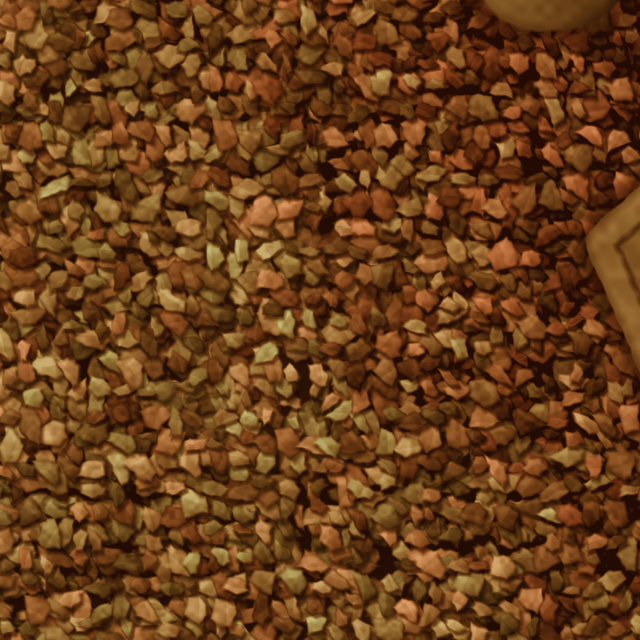
A WebGL 1 fragment shader for this texture:

```glsl
precision highp float;
// Coarse brown gravel: layers of jittered, angular grains dropped on dark soil.
// Each grain is a stretched random polygon with lit facets and a soft shadow;
// tone runs through a brown ramp. Two larger stones lie at the right and the top.
uniform vec2 u_resolution;

float hash(vec2 p) {
  return fract(sin(dot(p, vec2(127.1, 311.7))) * 43758.5453);
}

float noise(vec2 p) {
  vec2 i = floor(p), f = fract(p);
  f = f * f * (3.0 - 2.0 * f);
  return mix(mix(hash(i), hash(i + vec2(1.0, 0.0)), f.x),
             mix(hash(i + vec2(0.0, 1.0)), hash(i + vec2(1.0, 1.0)), f.x), f.y);
}

vec2 rotate(vec2 p, float a) {
  float c = cos(a), s = sin(a);
  return vec2(c * p.x + s * p.y, c * p.y - s * p.x);
}

// Irregular hexagon of radius about one
float polygon(vec2 p, vec2 id) {
  float d = -1.0;
  for (int k = 0; k < 6; k++) {
    float n = float(k);
    float a = n * 1.047 + 0.9 * (hash(id + n * 1.7) - 0.5);
    d = max(d, dot(p, vec2(cos(a), sin(a))) - 0.68 - 0.4 * hash(id + n * 2.3 + 40.0));
  }
  return d;
}

// Brown ramp, tone from 0 (gaps) to 5 (bright faces)
vec3 ramp(float t) {
  vec3 c = mix(vec3(0.13, 0.045, 0.015), vec3(0.27, 0.14, 0.04), clamp(t, 0.0, 1.0));
  c = mix(c, vec3(0.40, 0.23, 0.08), clamp(t - 1.0, 0.0, 1.0));
  c = mix(c, vec3(0.52, 0.34, 0.15), clamp(t - 2.0, 0.0, 1.0));
  c = mix(c, vec3(0.64, 0.47, 0.25), clamp(t - 3.0, 0.0, 1.0));
  return mix(c, vec3(0.76, 0.62, 0.41), clamp(t - 4.0, 0.0, 1.3));
}

// Adds one layer of grains to the surface, held as (tone, redness)
vec2 grainLayer(vec2 surface, vec2 uv, float layer, float soft) {
  float scale = 21.0 + 1.5 * layer;
  vec2 g = uv * scale + layer * vec2(7.31, 3.77);
  vec2 cell = floor(g);
  vec2 ripple = vec2(noise(uv * 95.0), noise(uv * 95.0 + 31.0)) - 0.5;
  float grit = noise(uv * 130.0) * 0.6 + noise(uv * 60.0 + 9.0) * 0.4 - 0.5;
  for (int j = -1; j <= 1; j++) {
    for (int i = -1; i <= 1; i++) {
      vec2 id = cell + vec2(float(i), float(j));
      vec2 seed = id + layer * 57.0;
      vec2 jitter = vec2(hash(seed + 0.3), hash(seed + 5.1)) - 0.5;
      vec2 p = g - id - 0.5 - jitter * 0.7;
      if (dot(p, p) > 1.2 || hash(seed + 8.7) > 0.87) continue;

      float size = 0.36 + 0.3 * pow(hash(seed + 2.9), 1.5);
      vec2 radii = size * vec2(1.15, 0.6 + 0.35 * hash(seed + 6.4));
      float turn = -0.6 + 2.5 * (hash(seed + 3.3) - 0.5);
      vec2 q = rotate(p + ripple * 0.13, turn) / radii;
      float d = polygon(q, seed);
      float edge = soft * scale / radii.y;

      // Shadow falls to the lower right
      vec2 shadowPos = rotate(p - vec2(0.09, -0.14), turn) / radii;
      float shadow = 1.0 - smoothstep(-0.2, 0.3, polygon(shadowPos, seed));
      surface.x = mix(surface.x, -0.1, 0.6 * shadow);

      // Facets: a slope to the light, a ridge, worn rim and grit
      float ridge = dot(q, rotate(vec2(1.0, 0.0), 6.28 * hash(seed + 9.2)));
      float tone = 3.35 + 2.9 * (hash(seed + 1.6) - 0.5) - 0.3 * (4.0 - layer);
      tone += 0.85 * dot(p, vec2(-0.5, 0.85)) / size;
      tone += 0.5 * (smoothstep(-0.08, 0.08, ridge - 0.2) - 0.5);
      tone += 1.7 * grit - 0.9 * smoothstep(-0.28, 0.05, d);
      float red = hash(seed + 4.8);
      surface = mix(surface, vec2(tone, red), 1.0 - smoothstep(-edge, edge, d));
    }
  }
  return surface;
}

void main() {
  vec2 uv = gl_FragCoord.xy / u_resolution;
  float soft = max(0.0022, 0.8 / u_resolution.y);

  // Gravel, darker and redder toward the upper right
  vec2 surface = vec2(0.1, 0.5);
  for (int n = 0; n < 5; n++) surface = grainLayer(surface, uv, float(n), soft);
  float dim = smoothstep(0.55, 1.5, uv.x + 0.6 * uv.y);
  surface.x += 0.7 * (noise(uv * 5.0 + 3.0) - 0.5) + 0.15 - 1.2 * dim;
  surface.y += 0.55 * dim - 0.15;

  // Carved block at the right edge, with a rounded corner and an inner groove
  float rough = noise(uv * 70.0) - 0.5;
  vec2 corner = uv - vec2(0.908, 0.628);
  vec2 sides = vec2(dot(corner, vec2(-0.67, 0.74)), dot(corner, vec2(-0.915, -0.403)));
  float block = length(max(sides + 0.025, 0.0)) + min(max(sides.x, sides.y) + 0.025, 0.0) - 0.025;
  block += 0.004 * rough;
  surface.x = mix(surface.x, 0.2, 0.6 * (1.0 - smoothstep(0.0, 0.035, block)));
  float blockTone = 3.3 + 0.9 * rough - 0.9 * smoothstep(-0.016, 0.0, block);
  blockTone -= 1.5 * smoothstep(0.009, 0.0, abs(block + 0.047)) + 0.4 * step(block, -0.047);
  surface = mix(surface, vec2(blockTone, 0.3), 1.0 - smoothstep(-soft, soft, block));

  // Smooth stone cut by the top edge
  float stone = (length((uv - vec2(0.86, 1.03)) / vec2(0.115, 0.08)) - 1.0) * 0.08 + 0.006 * rough;
  surface.x = mix(surface.x, 0.3, 0.55 * (1.0 - smoothstep(0.0, 0.04, stone)));
  float stoneTone = 2.7 + 0.7 * rough - 9.0 * (uv.x - 0.82) - 0.7 * smoothstep(-0.02, 0.0, stone);
  surface = mix(surface, vec2(stoneTone, 0.2), 1.0 - smoothstep(-0.004, 0.004, stone));

  vec3 tint = mix(vec3(0.96, 1.06, 0.98), vec3(1.08, 0.86, 0.82), clamp(surface.y, 0.0, 1.1));
  gl_FragColor = vec4(ramp(surface.x) * tint, 1.0);
}
```
